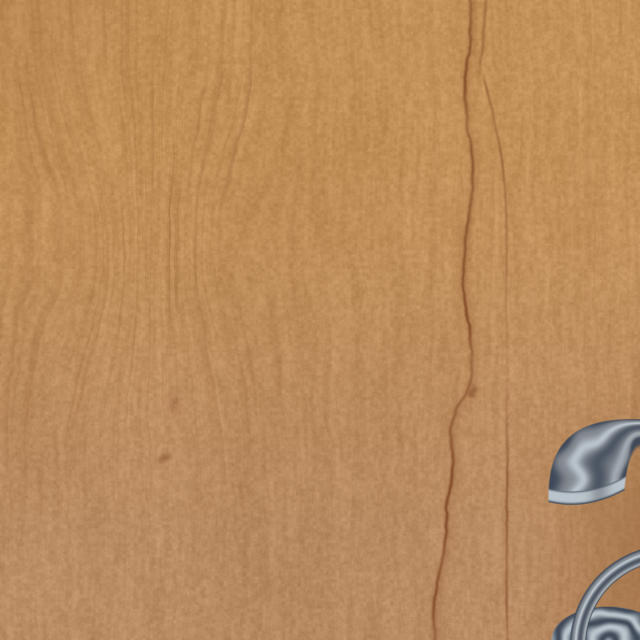
Reproduce this texture procedurally as a WebGL 1 fragment shader.

```glsl
precision highp float;
// Honey-coloured wood panel with fine upright grain, bent growth lines and two cracks.
// Value noise is stretched along a warped grain coordinate; the chrome tap in the
// lower right corner is cut from ellipses and shaded with bands across its tubes.
uniform vec2 u_resolution;

const vec3 WOOD_TOP = vec3(0.758, 0.563, 0.345);
const vec3 WOOD_BOTTOM = vec3(0.725, 0.545, 0.387);
const vec3 WOOD_SHADE = vec3(0.60, 0.40, 0.23);
const vec3 CRACK_COLOR = vec3(0.50, 0.28, 0.15);
const vec3 STEEL_DARK = vec3(0.25, 0.29, 0.35);
const vec3 STEEL_MID = vec3(0.50, 0.52, 0.55);
const vec3 STEEL_LIGHT = vec3(0.73, 0.77, 0.80);
const float GRAIN_CONTRAST = 0.088;
const float MOTTLE_CONTRAST = 0.10;
const float GROWTH_LINES = 44.0;
const float CRACK_WIDTH = 0.0028;
const vec2 PINCH = vec2(0.23, 0.62); // growth lines bend towards this point
const vec2 SPOUT = vec2(1.0, 0.212); // centre of the spout's bend
const vec2 SPOUT_OUTER = vec2(0.143, 0.133);
const vec2 SPOUT_INNER = vec2(0.025, 0.091);
const float SPOUT_POWER = 2.8;
const vec2 ARM = vec2(1.048, -0.009);
const float ARM_RADIUS = 0.145;
const float ARM_HALF = 0.0125;
const vec2 BASE = vec2(0.95, 0.0);
const vec2 BASE_SIZE = vec2(0.088, 0.052);

float hash(vec2 p) {
  vec3 q = fract(p.xyx * 0.1031);
  q += dot(q, q.yzx + 33.33);
  return fract((q.x + q.y) * q.z);
}
float noise(vec2 p) {
  vec2 i = floor(p), f = fract(p);
  f = f * f * (3.0 - 2.0 * f);
  return mix(mix(hash(i), hash(i + vec2(1.0, 0.0)), f.x),
             mix(hash(i + vec2(0.0, 1.0)), hash(i + 1.0), f.x), f.y);
}
float fbm(vec2 p) {
  float sum = 0.0, gain = 0.5;
  for (int i = 0; i < 3; i++) {
    sum += gain * (noise(p) - 0.5);
    p = p * 2.03 + 17.3;
    gain *= 0.6;
  }
  return sum;
}
float stroke(float d, float width) {
  return exp(-d * d / (width * width));
}
float cover(float d, float pixel) {
  return 1.0 - smoothstep(-pixel, pixel, d);
}
float knot(vec2 p, vec2 centre, vec2 size) {
  vec2 d = (p - centre) / size + 1.2 * (noise(p * 120.0) - 0.5);
  return exp(-dot(d, d));
}

// Two long jagged cracks, a short one at the top, and three small knots
float cracks(vec2 p) {
  float y = p.y;
  float wobble = 0.011 * fbm(vec2(y * 17.0, 3.0)) + 0.004 * fbm(vec2(y * 60.0, 7.0));
  float mainX = 0.681 + 0.012 * smoothstep(0.0, 0.2, y) + 0.016 * smoothstep(0.19, 0.28, y)
    + 0.022 * smoothstep(0.33, 0.41, y) + 0.005 * cos(23.0 * (y - 0.72)) + wobble;
  float bend = clamp((y - 0.62) / 0.26, 0.0, 1.0);
  float sideX = 0.792 - 0.037 * bend * bend + 0.4 * wobble;
  float topX = 0.748 + 0.1 * (y - 0.88) + 0.5 * wobble;
  float fade = 0.4 + 0.6 * noise(vec2(y * 16.0, 8.0));
  float sideFade = (1.0 - smoothstep(0.86, 0.89, y)) * (1.0 - 0.7 * stroke(y - 0.48, 0.12));
  float dark = 0.78 * fade * stroke(p.x - mainX, CRACK_WIDTH);
  dark += 0.16 * stroke(p.x - mainX - 0.003, 0.008);
  dark += 0.62 * fade * sideFade * stroke(p.x - sideX, CRACK_WIDTH * 0.85);
  dark += 0.4 * smoothstep(0.86, 0.92, y) * stroke(p.x - topX, CRACK_WIDTH);
  dark += 0.5 * knot(p, vec2(0.257, 0.285), vec2(0.008, 0.006));
  dark += 0.5 * knot(p, vec2(0.739, 0.387), vec2(0.006, 0.011));
  dark += 0.3 * knot(p, vec2(0.271, 0.366), vec2(0.006, 0.016));
  return min(dark, 0.85);
}

// Thin broken lines, each fading in slowly and ending at a crisp edge
float growthLines(float g, float y, float count, float seed) {
  float band = g * count + 1.1 * fbm(vec2(g * 9.0, y * 2.0 + seed));
  float edge = fract(band);
  float line = smoothstep(0.45, 0.86, edge) * (1.0 - smoothstep(0.88, 1.0, edge));
  return line * smoothstep(0.4, 0.85, noise(vec2(floor(band) * 3.7 + seed, y * 5.0)));
}

vec3 wood(vec2 p) {
  // Grain coordinate, squeezed around the pinch and gently wavering
  float d = p.x - PINCH.x;
  float g = p.x + d * exp(-d * d / 0.02) * stroke(p.y - PINCH.y, 0.22);
  g += 0.022 * fbm(p * vec2(5.0, 6.0)) + 0.005 * fbm(p * vec2(30.0, 45.0));
  float grain = 0.6 * (fbm(vec2(g * 105.0, p.y * 6.0)) + fbm(vec2(g * 170.0, p.y * 30.0)));
  float mottle = fbm(p * vec2(165.0, 175.0) + 9.0);
  vec3 color = mix(WOOD_BOTTOM, WOOD_TOP, smoothstep(0.05, 0.85, p.y));
  color += GRAIN_CONTRAST * grain + MOTTLE_CONTRAST * mottle + 0.045 * fbm(p * vec2(5.0, 3.0) + 4.0);
  float zone = mix(1.0, 0.35, smoothstep(0.35, 0.5, p.x)) * smoothstep(0.1, 0.4, p.y);
  float lines = 0.27 * growthLines(g, p.y, GROWTH_LINES, 0.0)
    + 0.2 * growthLines(g, p.y, GROWTH_LINES * 1.7, 31.0);
  color = mix(color, WOOD_SHADE, lines * zone);
  // Shaded corners
  float corner = 0.6 * smoothstep(0.8, 1.05, p.x) * (1.0 - smoothstep(0.15, 0.45, p.y))
    + 0.18 * (1.0 - smoothstep(0.0, 0.35, length(p - vec2(0.0, 1.0))));
  return mix(mix(color, WOOD_SHADE, corner), CRACK_COLOR, cracks(p));
}

// Chrome bands across a tube, t running from one edge (0) to the other (1)
vec3 chrome(float t) {
  vec3 color = mix(STEEL_DARK, STEEL_MID, smoothstep(0.0, 0.2, t));
  color = mix(color, STEEL_LIGHT, stroke(t - 0.36, 0.10) + 0.6 * stroke(t - 0.86, 0.07));
  return mix(color, STEEL_DARK, 0.8 * stroke(t - 0.62, 0.13) + smoothstep(0.92, 1.0, t));
}

vec3 addTap(vec3 color, vec2 p, float pixel) {
  // Bent spout between two ellipses, ending in a slanted pale rim
  vec2 d = vec2(abs(p.x - SPOUT.x), max(p.y - SPOUT.y, 0.0));
  vec2 o = pow(d / SPOUT_OUTER, vec2(SPOUT_POWER));
  float outer = pow(o.x + o.y, 1.0 / SPOUT_POWER);
  float inner = length(d / SPOUT_INNER);
  float u = (p.x - 0.916) / 0.06;
  float height = p.y - 0.225 - 0.153 * (p.x - 0.916) + 0.012 * (1.0 - u * u);
  float shape = max((outer - 1.0) * SPOUT_OUTER.y, (1.0 - inner) * SPOUT_INNER.x);
  float t = (1.0 - outer) / max(1.0 - outer + 0.175 * (inner - 1.0), 0.001);
  vec3 metal = chrome(t + 0.2 * (noise(p * 32.0) - 0.5));
  vec3 rim = mix(STEEL_LIGHT, STEEL_MID, 0.7 * stroke(u - 0.35, 0.25));
  rim = mix(rim, STEEL_DARK, stroke(height, 0.003) + 0.7 * stroke(height - 0.021, 0.0025));
  metal = mix(metal, rim, cover(height - 0.021, pixel));
  color = mix(color, metal, cover(max(shape, -height), pixel));
  // Ringed base, then the curved arm in front of it
  float ring = length((p - BASE) / BASE_SIZE);
  float gleam = 0.5 + 0.5 * cos(ring * 15.0 + 3.0 * noise(p * 45.0));
  color = mix(color, mix(STEEL_DARK, STEEL_LIGHT, gleam), cover((ring - 1.0) * BASE_SIZE.y, pixel));
  float across = length(p - ARM) - ARM_RADIUS;
  return mix(color, chrome(0.5 - 0.5 * across / ARM_HALF), cover(abs(across) - ARM_HALF, pixel));
}

void main() {
  vec2 p = gl_FragCoord.xy / u_resolution;
  float pixel = 1.0 / min(u_resolution.x, u_resolution.y);
  gl_FragColor = vec4(addTap(wood(p), p, pixel), 1.0);
}
```
